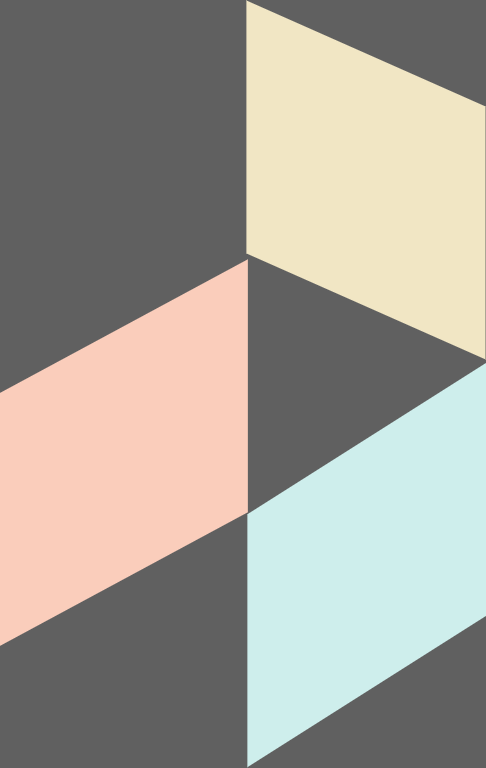
A Shadertoy shader for this pattern:

```glsl
// Three pastel slanted panels on a flat charcoal ground, one repeat per canvas.
// Each panel is a parallelogram with upright sides, set by its left and right
// limits and the heights of its lower corners; edges are smoothed per pixel.

const vec2 REPEATS = vec2(1.0, 1.0);        // tiles across and down
const float PANEL_HEIGHT = 0.3294;          // upright side, as a share of the tile
const int PANEL_COUNT = 3;

const vec3 CHARCOAL = vec3(0.378, 0.378, 0.378);
const vec3 CREAM = vec3(0.945, 0.902, 0.769);
const vec3 PINK = vec3(0.980, 0.804, 0.733);
const vec3 AQUA = vec3(0.808, 0.933, 0.925);

// left x, right x, lower left y, lower right y
const vec4 CREAM_SHAPE = vec4(0.507, 0.999, 0.670, 0.532);
const vec4 PINK_SHAPE = vec4(0.000, 0.510, 0.159, 0.333);
const vec4 AQUA_SHAPE = vec4(0.509, 1.000, 0.001, 0.198);

// Coverage of a panel at a tile position; tilePixels is the tile size in pixels.
float panelCoverage(vec2 tile, vec4 shape, vec2 tilePixels) {
    float width = shape.y - shape.x;
    float slope = (shape.w - shape.z) / width;
    float lowerEdge = shape.z + slope * (tile.x - shape.x);

    // Signed pixel distances inside the sides and inside the slanted edges
    float side = min(tile.x - shape.x, shape.y - tile.x) * tilePixels.x;
    float rise = tile.y - lowerEdge;
    float slant = min(rise, PANEL_HEIGHT - rise) * tilePixels.y;
    slant /= length(vec2(1.0, slope * tilePixels.y / tilePixels.x));

    return clamp(min(side, slant) + 0.5, 0.0, 1.0);
}

void mainImage(out vec4 fragColor, in vec2 fragCoord) {
    vec4 shapes[PANEL_COUNT] = vec4[](CREAM_SHAPE, PINK_SHAPE, AQUA_SHAPE);
    vec3 colours[PANEL_COUNT] = vec3[](CREAM, PINK, AQUA);

    vec2 tile = fract(fragCoord / iResolution.xy * REPEATS);
    vec2 tilePixels = iResolution.xy / REPEATS;

    // Lay the panels over the ground
    vec3 colour = CHARCOAL;
    for (int i = 0; i < PANEL_COUNT; i++) {
        colour = mix(colour, colours[i], panelCoverage(tile, shapes[i], tilePixels));
    }
    fragColor = vec4(colour, 1.0);
}
```
